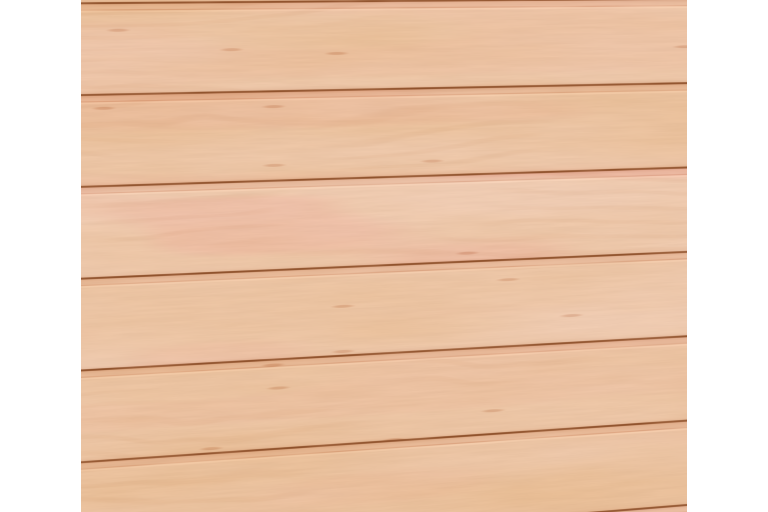
This texture is drawn by a WebGL 1 fragment shader. Its source:

```glsl
precision highp float;
// Pale cedar cladding: six gently fanning boards with thin dark seams on a white ground.
uniform vec2 u_resolution;

float hash(vec2 p) {
  vec3 q = fract(p.xyx * 0.1031);
  q += dot(q, q.yzx + 33.33);
  return fract((q.x + q.y) * q.z);
}

float noise(vec2 p) {
  vec2 i = floor(p), f = fract(p);
  f = f * f * (3.0 - 2.0 * f);
  return mix(mix(hash(i), hash(i + vec2(1, 0)), f.x),
             mix(hash(i + vec2(0, 1)), hash(i + vec2(1, 1)), f.x), f.y);
}

float fbm(vec2 p) {
  float sum = 0.0, gain = 0.5;
  for (int i = 0; i < 4; i++) {
    sum += gain * noise(p);
    p = p * 2.03 + 17.0;
    gain *= 0.5;
  }
  return sum;
}

// Soft line of the given half width around distance d
float stroke(float d, float halfWidth, float px) {
  return 1.0 - smoothstep(halfWidth - 0.5 * px, halfWidth + px, abs(d));
}

vec3 wood(float id, vec2 p) {
  vec2 g = p + vec2(id * 3.7, id * 5.3);
  float pink = exp(-pow(id - 2.0, 2.0) * 1.2);
  float broad = fbm(g * vec2(1.8, 11.0));
  float paleness = 0.42 + 0.35 * pink + 1.1 * (broad - 0.47) + 0.22 * (hash(vec2(id, 9.0)) - 0.5);
  vec3 color = mix(vec3(0.905, 0.735, 0.575), vec3(0.935, 0.795, 0.695), clamp(paleness, 0.0, 1.0));

  // Rosy streaks in the heartwood
  float rosy = smoothstep(0.5, 0.75, noise(g * vec2(2.2, 17.0)));
  color += vec3(0.0, -0.025, -0.015) * rosy * (0.4 + pink);

  // Fine fibres and wavy growth rings
  color += 0.035 * (fbm(g * vec2(14.0, 230.0)) - 0.47);
  float rings = sin(190.0 * g.y + 22.0 * fbm(g * vec2(1.5, 5.0)));
  float ringArea = smoothstep(0.45, 0.75, noise(g * vec2(2.5, 9.0) + 40.0));
  color -= vec3(0.012, 0.018, 0.022) * smoothstep(0.3, 1.0, rings) * ringArea;

  // Sparse, short resin flecks
  vec2 cell = g * vec2(9.0, 26.0);
  vec2 c = floor(cell);
  vec2 offset = fract(cell) - 0.3 - 0.4 * vec2(hash(c + 3.0), hash(c + 7.0));
  float fleck = step(0.94, hash(c)) * (1.0 - smoothstep(0.3, 1.0, length(offset * vec2(4.0, 9.0))));
  return color - vec3(0.06, 0.10, 0.11) * fleck;
}

void main() {
  vec2 uv = gl_FragCoord.xy / u_resolution;
  float px = 1.0 / u_resolution.y;
  float across = (uv.x - 0.1055) / 0.789;
  float down = 1.0 - uv.y;

  // Board number grows downwards; the pitch narrows to the right
  float pitch = mix(0.1793, 0.1648, across);
  float board = (down - mix(0.0064, -0.0025, across)) / pitch;
  float id = floor(board);
  float below = fract(board) * pitch;
  float seam = (board - floor(board + 0.5)) * pitch;
  vec3 color = wood(id, vec2(across * 1.18, fract(board) * 0.172));

  // Bevel under each seam, closed by a faint groove
  float bevel = 1.0 - smoothstep(0.013, 0.013 + 1.5 * px, below);
  color -= vec3(0.012, 0.035, 0.035) * bevel;
  float worn = 0.35 + 0.65 * noise(vec2(across * 14.0, id * 7.0));
  color -= vec3(0.045, 0.085, 0.095) * worn * stroke(below - 0.0135, 0.0007, px);
  color += 0.03 * stroke(below - 0.0165, 0.0012, px);

  // Dark seam with a warm, soft edge
  color -= vec3(0.08, 0.13, 0.14) * exp(-abs(seam) * 330.0);
  float depth = 0.8 + 0.2 * noise(vec2(across * 25.0, floor(board + 0.5) * 5.0));
  color = mix(color, vec3(0.56, 0.32, 0.17), depth * stroke(seam, 0.0014, px));

  // White margins on both sides
  float edge = (abs(uv.x - 0.5) - 0.3945) * u_resolution.x;
  color = mix(color, vec3(1.0), smoothstep(-0.5, 0.5, edge));
  gl_FragColor = vec4(clamp(color, 0.0, 1.0), 1.0);
}
```
